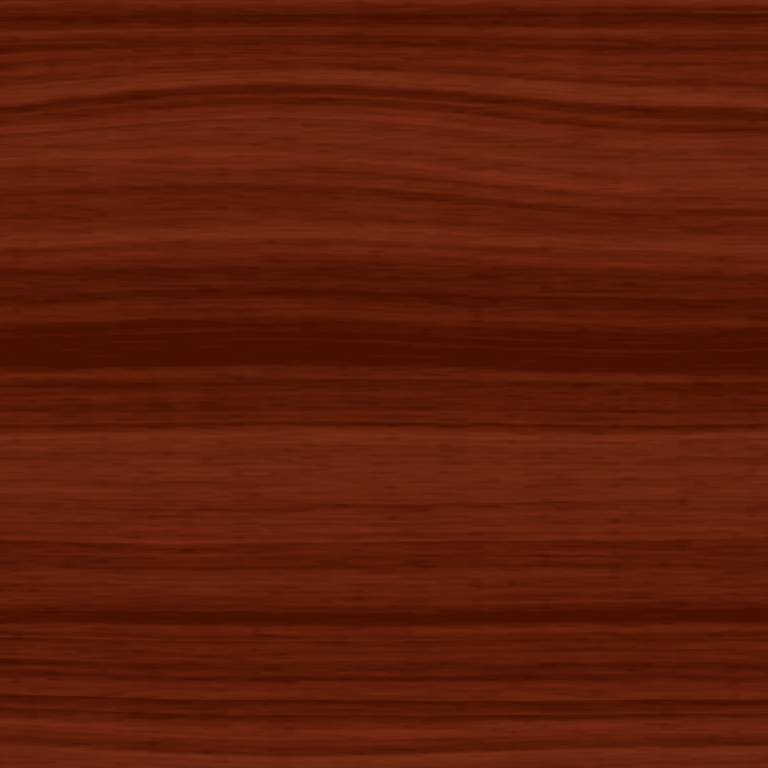
Reproduce this texture procedurally as a three.js fragment shader.

```glsl
// Dark reddish wood with the grain running across the canvas.
// A gently warped height indexes layered one-dimensional noise for the growth bands;
// thin late-wood lines, long fibres and short pores are laid over them.

varying vec2 vUv;

float hash(vec2 p) {
  return fract(sin(dot(p, vec2(127.1, 311.7))) * 43758.5453);
}

float noise(vec2 p) {
  vec2 cell = floor(p);
  vec2 f = fract(p);
  f = f * f * (3.0 - 2.0 * f);
  float low = mix(hash(cell), hash(cell + vec2(1.0, 0.0)), f.x);
  float high = mix(hash(cell + vec2(0.0, 1.0)), hash(cell + vec2(1.0, 1.0)), f.x);
  return mix(low, high, f.y);
}

// Soft bump of height 1 around a centre
float bump(float y, float centre, float width) {
  float d = (y - centre) / width;
  return exp(-d * d);
}

// Height bent by slow waves, calm in the middle and livelier near top and bottom
float grainHeight(vec2 p) {
  float waviness = 0.016 + 0.075 * bump(p.y, 0.81, 0.1) + 0.05 * bump(p.y, 0.02, 0.05);
  float wave = noise(vec2(p.x * 1.9 + 3.3, p.y * 9.0)) - 0.5;
  float spacing = noise(vec2(p.y * 6.0, 17.0)) - 0.5;
  float ripple = noise(p * vec2(5.0, 14.0) + 40.0) - 0.5;
  return p.y + waviness * wave + 0.04 * spacing + 0.004 * ripple;
}

// Broad to narrow bands, centred on zero
float growthBands(float h) {
  float sum = 0.0;
  float weight = 0.27;
  float frequency = 13.0;
  for (int i = 0; i < 5; i++) {
    sum += weight * (noise(vec2(h * frequency + 5.7, float(i) * 9.0 + 2.0)) - 0.5);
    weight *= 0.92;
    frequency *= 1.9;
  }
  return sum;
}

// Dark lines with a crisp upper edge that fade out below
float lateWood(float h) {
  float phase = h * 34.0 + 1.6 * noise(vec2(h * 17.0, 51.0));
  float ring = fract(phase);
  float strength = hash(vec2(floor(phase), 8.0));
  return strength * pow(ring, 4.0) * (1.0 - smoothstep(0.88, 1.0, ring));
}

void main() {
  float h = grainHeight(vUv);

  // Growth bands, calmer inside the wide pale and dark zones
  float paleZone = bump(vUv.y, 0.37, 0.045);
  float paleWave = bump(h, 0.77, 0.025);
  float calm = 1.0 - 0.6 * max(paleZone, paleWave);
  float tone = 0.5 + 1.5 * calm * growthBands(h);
  tone += 0.3 * paleZone + 0.2 * paleWave;
  tone -= 0.15 * bump(vUv.y, 0.475, 0.025);
  tone -= 0.6 * calm * lateWood(h);

  // Long fibres, short strands and dark pores
  float fibre = noise(vec2(vUv.x * 4.0, h * 240.0)) - 0.5;
  float strand = noise(vec2(vUv.x * 22.0, vUv.y * 250.0) + 70.0) - 0.5;
  float fleck = noise(vec2(vUv.x * 55.0, vUv.y * 330.0) + 210.0) - 0.5;
  float pore = smoothstep(0.6, 0.95, noise(vec2(vUv.x * 45.0, vUv.y * 260.0) + 130.0));
  tone += 0.24 * fibre + 0.22 * strand + 0.16 * fleck - 0.16 * pore;
  tone = clamp(tone, 0.0, 1.0);

  // Stain, with slightly redder streaks
  vec3 darkWood = vec3(0.28, 0.068, 0.005);
  vec3 paleWood = vec3(0.46, 0.172, 0.077);
  vec3 colour = mix(darkWood, paleWood, tone);
  float redness = smoothstep(0.55, 0.9, noise(vec2(h * 45.0, 90.0)));
  colour += redness * tone * vec3(0.014, -0.005, 0.0);

  gl_FragColor = vec4(colour, 1.0);
}
```
